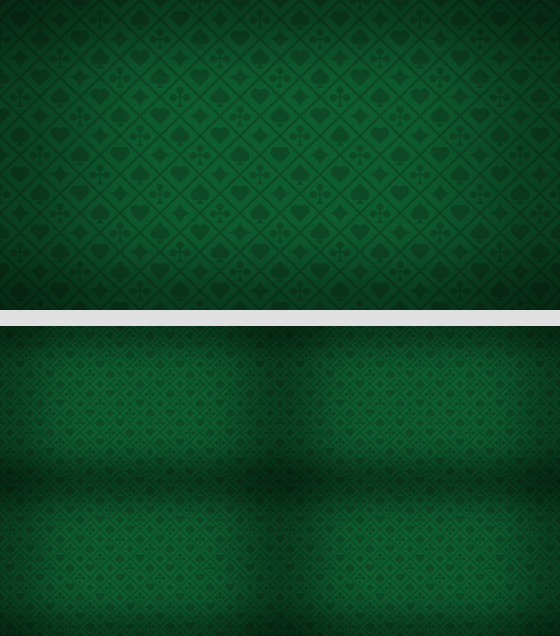
Top, the tile; bottom, the same tile 2 across and 2 down.
This pattern is drawn by a WebGL 1 fragment shader. Its source:

```glsl
precision highp float;
// Green card-table felt: a diagonal lattice with one card suit in each cell.
// Suits are distance functions chosen by cell index; a periodic vignette and
// wrapping gradient noise shade the cloth, so every edge meets its opposite.
uniform vec2 u_resolution;

const float TAU = 6.2831853;
const vec2 HALF_CELLS = vec2(28.0, 16.0);    // 14 cells across, 8 down
const vec2 GRAIN_CELLS = vec2(256.0, 142.0);
const vec3 FELT = vec3(0.050, 0.368, 0.184);
const vec3 PRINT = vec3(0.052, 0.290, 0.145);
const float LINE_HALF_WIDTH = 0.06;

// Wrapping gradient noise
vec2 gradientAt(vec2 corner, vec2 period) {
  vec2 c = mod(corner, period);
  float angle = TAU * fract(sin(dot(c, vec2(127.1, 311.7))) * 43758.5);
  return vec2(cos(angle), sin(angle));
}

float gradientNoise(vec2 p, vec2 period) {
  vec2 i = floor(p);
  vec2 f = p - i;
  vec2 s = f * f * f * (f * (f * 6.0 - 15.0) + 10.0);
  vec2 e = vec2(1.0, 0.0);
  float a = dot(gradientAt(i, period), f);
  float b = dot(gradientAt(i + e.xy, period), f - e.xy);
  float c = dot(gradientAt(i + e.yx, period), f - e.yx);
  float d = dot(gradientAt(i + e.xx, period), f - e.xx);
  return mix(mix(a, b, s.x), mix(c, d, s.x), s.y);
}

// Distance functions, in units of half a cell
float segment(vec2 p, vec2 a, vec2 b, float radius) {
  vec2 ab = b - a;
  float t = clamp(dot(p - a, ab) / dot(ab, ab), 0.0, 1.0);
  return length(p - a - ab * t) - radius;
}

float heartBody(vec2 p, float size) {
  p = vec2(abs(p.x), p.y) / size;
  if (p.x + p.y > 1.0) return size * (length(p - vec2(0.25, 0.75)) - 0.3536);
  vec2 toNotch = p - vec2(0.0, 1.0);
  vec2 toSide = p - 0.5 * max(p.x + p.y, 0.0);
  float d = sqrt(min(dot(toNotch, toNotch), dot(toSide, toSide)));
  return size * d * sign(p.x - p.y);
}

float flaredStem(vec2 p, float foot) {
  float flare = max(-0.2 - p.y, 0.0);
  float side = abs(p.x) - 0.035 - 1.5 * flare * flare;
  return max(0.8 * side, max(foot - p.y, p.y));
}

float heart(vec2 p) {
  return heartBody(p + vec2(0.0, 0.44), 0.79);
}

float spade(vec2 p) {
  return min(heartBody(vec2(p.x, 0.53 - p.y), 0.78), flaredStem(p, -0.53));
}

float club(vec2 p) {
  vec2 q = vec2(abs(p.x), p.y);
  vec2 topLobe = vec2(0.0, 0.34);
  vec2 sideLobe = vec2(0.34, -0.04);
  float lobes = min(length(q - topLobe), length(q - sideLobe)) - 0.185;
  float links = min(segment(q, vec2(0.0), topLobe, 0.05),
                    segment(q, vec2(0.0), sideLobe, 0.05));
  return min(min(lobes, links), flaredStem(p, -0.52));
}

float diamond(vec2 p) {
  vec2 q = abs(p);
  float tip = 0.52;
  vec2 arcCentre = vec2(0.75);
  float arc = length(arcCentre - vec2(tip, 0.0)) - length(q - arcCentre);
  return max(arc, 0.707 * (q.x + q.y - tip));
}

float suitShape(vec2 p, float suit) {
  if (suit < 0.5) return diamond(p);
  if (suit < 1.5) return club(p);
  if (suit < 2.5) return spade(p);
  return heart(p);
}

// Lattice lines and the suit of the cell, as one distance
float feltPrint(vec2 p) {
  vec2 diagonal = 0.5 * vec2(p.x + p.y, p.x - p.y);
  vec2 cell = floor(diagonal + 0.5);
  vec2 local = diagonal - cell;
  float column = mod(cell.x + cell.y, HALF_CELLS.x);
  float row = mod(cell.x - cell.y, HALF_CELLS.y);
  float suit = mod(floor(2.5 * column - 0.5 * row + 0.5), 4.0);
  vec2 edge = 0.5 - abs(local);
  float lines = 1.4142 * min(edge.x, edge.y) - LINE_HALF_WIDTH;
  return min(lines, suitShape(vec2(local.x + local.y, local.x - local.y), suit));
}

// Darkens smoothly toward all four edges
float vignette(vec2 uv) {
  vec2 nearEdge = 0.5 + 0.5 * cos(TAU * uv);
  vec2 dim = 1.0 - vec2(0.31, 0.35) * nearEdge * nearEdge * nearEdge;
  return dim.x * dim.y;
}

void main() {
  vec2 uv = gl_FragCoord.xy / u_resolution;
  float pixel = HALF_CELLS.y / u_resolution.y;
  float ink = clamp(0.5 - feltPrint(uv * HALF_CELLS) / pixel, 0.0, 1.0);
  float grain = 1.0 + 0.04 * gradientNoise(uv * GRAIN_CELLS, GRAIN_CELLS);
  gl_FragColor = vec4(mix(FELT, PRINT, ink) * vignette(uv) * grain, 1.0);
}
```
